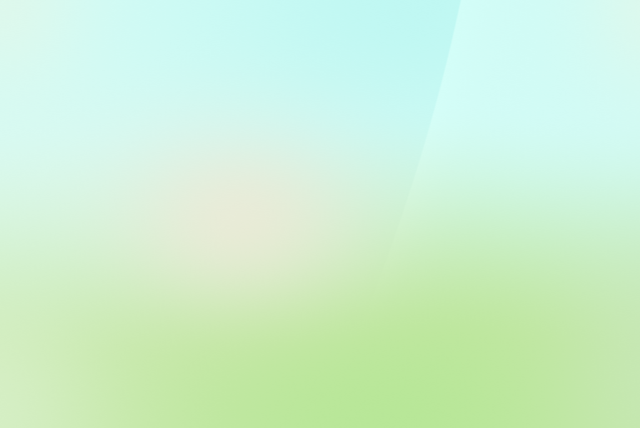
A WebGL 1 fragment shader for this background:

```glsl
precision highp float;

uniform vec2 u_resolution;

#define SKY vec3(0.825, 0.985, 0.962)
#define AQUA vec3(0.745, 0.970, 0.950)
#define GRASS vec3(0.765, 0.905, 0.640)
#define LEAF vec3(0.715, 0.905, 0.590)
#define PEACH vec3(0.935, 0.912, 0.840)
#define MIST vec3(0.905, 0.965, 0.900)
#define HORIZON 0.43
#define SOFTNESS 0.28
#define GRAIN 0.004

float hash(vec2 p) {
  return fract(sin(dot(p, vec2(127.1, 311.7))) * 43758.5453);
}

// Soft elliptical spot: 1 at the centre, fading outwards
float glow(vec2 p, vec2 centre, vec2 radius) {
  vec2 d = (p - centre) / radius;
  return exp(-dot(d, d));
}

// Signed horizontal distance to the bowed ray, positive on its right
float rayDistance(vec2 p) {
  float drop = 1.0 - p.y;
  return p.x - (0.72 - 0.14 * drop - 0.085 * drop * drop);
}

void main() {
  vec2 uv = gl_FragCoord.xy / u_resolution;

  // Sky, with a deeper band near the top that stops at the ray
  float ray = rayDistance(uv);
  float lit = smoothstep(-0.002, 0.002, ray);
  float deep = glow(uv, vec2(0.66, 1.0), vec2(0.36, 0.36));
  vec3 sky = mix(SKY, AQUA, deep * mix(0.92, 0.12, lit));

  // Meadow, rising highest right of the middle
  float rise = 0.05 * glow(uv, vec2(0.70, uv.y), vec2(0.24, 1.0));
  float edge = HORIZON + rise;
  float ground = 1.0 - smoothstep(edge - SOFTNESS, edge + SOFTNESS, uv.y);
  vec3 meadow = mix(GRASS, LEAF, 0.9 * glow(uv, vec2(0.62, 0.0), vec2(0.30, 0.30)));
  vec3 color = mix(sky, meadow, ground);

  // Warm glow over the horizon
  color = mix(color, PEACH, 0.82 * glow(uv, vec2(0.37, 0.49), vec2(0.20, 0.21)));

  // Pale mist along the sides and in the corners
  color = mix(color, MIST, 0.50 * glow(uv, vec2(-0.03, 0.05), vec2(0.22, 0.40)));
  color = mix(color, MIST, 0.28 * glow(uv, vec2(0.0, 0.55), vec2(0.28, 0.20)));
  color = mix(color, MIST, 0.55 * glow(uv, vec2(0.0, 1.0), vec2(0.13, 0.22)));
  color = mix(color, MIST, 0.50 * glow(uv, vec2(1.02, 1.0), vec2(0.10, 0.20)));
  color = mix(color, vec3(0.80, 0.91, 0.79), 0.45 * glow(uv, vec2(1.04, 0.16), vec2(0.16, 0.35)));

  // Faint sheen just right of the ray, fading towards the ground
  float sheen = lit * exp(-max(ray, 0.0) / 0.06) * smoothstep(0.2, 0.6, uv.y);
  color += 0.012 * sheen;

  // Fine dither against banding
  color += GRAIN * (hash(floor(uv * 512.0)) - 0.5);
  gl_FragColor = vec4(color, 1.0);
}
```
